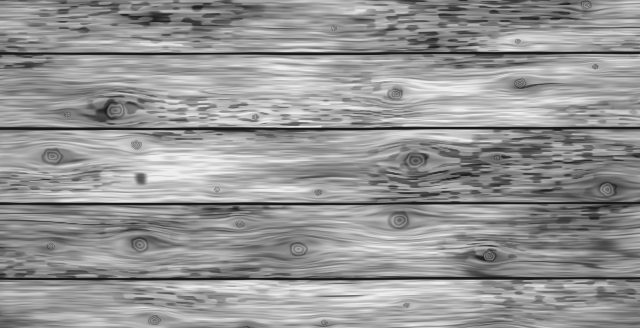
A Shadertoy shader for this texture:

```glsl
// Five weathered grey wooden planks with flowing grain, knots, cracks and dark gaps.

// Layout, in units of the canvas height
const float PLANK_PITCH = 0.229;
const float FIRST_GAP = 0.151;
const float GAP_HALF_WIDTH = 0.0028;

// Knots
const float KNOT_CELL = 0.28;
const float KNOT_CHANCE = 0.72;
const float KNOT_MIN = 0.007;
const float KNOT_MAX = 0.027;

// Grain and wear
const float RING_DENSITY = 390.0;
const float RING_DEPTH = 0.13;
const float PATCH_CONTRAST = 0.40;
const float FIBRE_CONTRAST = 0.26;
const float FINE_CONTRAST = 0.22;
const float WEAR_DEPTH = 0.24;

// Greys
const float WOOD_GREY = 0.675;
const float CRACK_GREY = 0.22;
const float KNOT_GREY = 0.46;
const float GAP_GREY = 0.09;
const vec3 TINT = vec3(1.0);

float hash(vec2 p) {
    vec3 q = fract(p.xyx * 0.1031);
    q += dot(q, q.yzx + 33.33);
    return fract((q.x + q.y) * q.z);
}

float noise(vec2 p) {
    vec2 i = floor(p), f = fract(p);
    f = f * f * (3.0 - 2.0 * f);
    return mix(mix(hash(i), hash(i + vec2(1, 0)), f.x),
               mix(hash(i + vec2(0, 1)), hash(i + vec2(1, 1)), f.x), f.y);
}

// Scatters knots along one plank: x = grain shift, y = halo, z = core, w = core rings
vec4 knots(vec2 p, float plank) {
    vec4 result = vec4(0.0);
    for (int i = -1; i <= 1; i++) {
        vec2 id = vec2(floor(p.x / KNOT_CELL) + float(i), plank * 5.0 + 40.0);
        if (hash(id) > KNOT_CHANCE) continue;
        vec2 centre = vec2((id.x + 0.2 + 0.6 * hash(id + 17.3)) * KNOT_CELL,
                           PLANK_PITCH * (0.14 + 0.72 * hash(id + 31.7)));
        float size = hash(id + 53.1);
        float radius = mix(KNOT_MIN, KNOT_MAX, size * size);
        vec2 d = p - centre;
        vec2 reach = d / (radius * vec2(4.2, 2.3));
        float bulge = exp(-dot(reach, reach));
        float dist = length(d * vec2(0.82, 1.0)) / radius;
        dist += 0.35 * (noise(d / radius * 1.6 + id) - 0.5);
        float core = 1.0 - smoothstep(0.8, 1.1, dist);
        float rim = exp(-pow((dist - 0.95) * 6.0, 2.0));
        result.x -= 0.88 * d.y * bulge;
        result.y += bulge * 0.45 + rim * 0.75;
        result.z = max(result.z, core);
        result.w += core * sin(dist * 15.0 + 4.0 * size);
    }
    return result;
}

void mainImage(out vec4 fragColor, in vec2 fragCoord) {
    vec2 p = fragCoord / iResolution.y;
    vec2 uv = fragCoord / iResolution.xy;
    float pixel = 1.0 / iResolution.y;

    // Plank index and distance to the slightly uneven gaps
    float bend = 0.0016 * sin(p.x * 2.3) + 0.0022 * (noise(vec2(p.x * 9.0, 2.0)) - 0.5);
    float v = (p.y + bend - FIRST_GAP) / PLANK_PITCH;
    float plank = floor(v);
    float across = fract(v);
    float edge = min(across, 1.0 - across) * PLANK_PITCH;

    // Grain coordinates bend around the knots and drift along the plank
    vec2 local = vec2(p.x, across * PLANK_PITCH);
    vec4 knot = knots(local, plank);
    vec2 grain = local + vec2(plank * 7.3 + 20.0, plank * 3.1 + 15.0);
    grain.y += knot.x;
    grain.y += 0.030 * (noise(grain * vec2(1.7, 6.0)) - 0.5)
             + 0.006 * (noise(grain * vec2(7.0, 18.0)) - 0.5);

    // Layered sines make the growth rings; stretched noise makes the fibres
    float coarse = noise(grain * vec2(2.3, 9.0)) * 0.65
                 + noise(grain * vec2(5.5, 30.0) + 8.0) * 0.35;
    float phase = grain.y * RING_DENSITY;
    float ring = 0.5 + 0.32 * sin(phase + 2.0 * sin(phase * 0.23))
                     + 0.18 * sin(phase * 1.73 + 1.0);
    float ringAmount = smoothstep(0.25, 0.75, noise(grain * vec2(2.0, 11.0) + 31.0));
    float fibre = noise(grain * vec2(6.0, 115.0));
    float fine = noise(grain * vec2(22.0, 230.0) + 5.0);

    float tone = WOOD_GREY + 0.07 * (hash(vec2(plank + 9.0, 4.0)) - 0.5);
    tone += PATCH_CONTRAST * (coarse - 0.5);
    tone += FIBRE_CONTRAST * (fibre - 0.5) + FINE_CONTRAST * (fine - 0.5);
    tone -= RING_DEPTH * ring * ring * (0.3 + ringAmount);

    // Rough dark dashes gather in worn patches
    float worn = smoothstep(0.50, 0.82, noise(grain * vec2(2.8, 12.0) + 70.0));
    float dash = smoothstep(0.45, 0.75, noise(grain * vec2(32.0, 160.0) + 12.0));
    tone -= WEAR_DEPTH * worn * (0.25 + dash);

    // Thin cracks follow the grain
    float crackLine = abs(noise(grain * vec2(2.4, 38.0) + 90.0) - 0.5);
    float crackArea = smoothstep(0.70, 0.86, noise(grain * vec2(4.0, 17.0) + 44.0));
    tone = mix(tone, CRACK_GREY, 0.8 * crackArea * (1.0 - smoothstep(0.01, 0.07, crackLine)));

    // Knot cores, rims and halos
    tone -= 0.22 * knot.y;
    tone = mix(tone, KNOT_GREY + 0.10 * knot.w + 0.24 * (fine - 0.5), 0.7 * knot.z);

    // Broad light, shaded plank edges and gaps
    vec2 offCentre = (uv - 0.5) * vec2(1.0, 0.8);
    tone *= 1.07 - 0.42 * dot(offCentre, offCentre);
    tone -= 0.16 * exp(-edge / 0.006);
    tone = clamp(tone, 0.12, 0.93);
    float halfWidth = GAP_HALF_WIDTH * (0.75 + 0.5 * noise(vec2(p.x * 14.0, floor(v + 0.5))));
    tone = mix(GAP_GREY, tone, smoothstep(halfWidth - pixel * 0.5, halfWidth + pixel, edge));

    fragColor = vec4(TINT * tone, 1.0);
}
```
